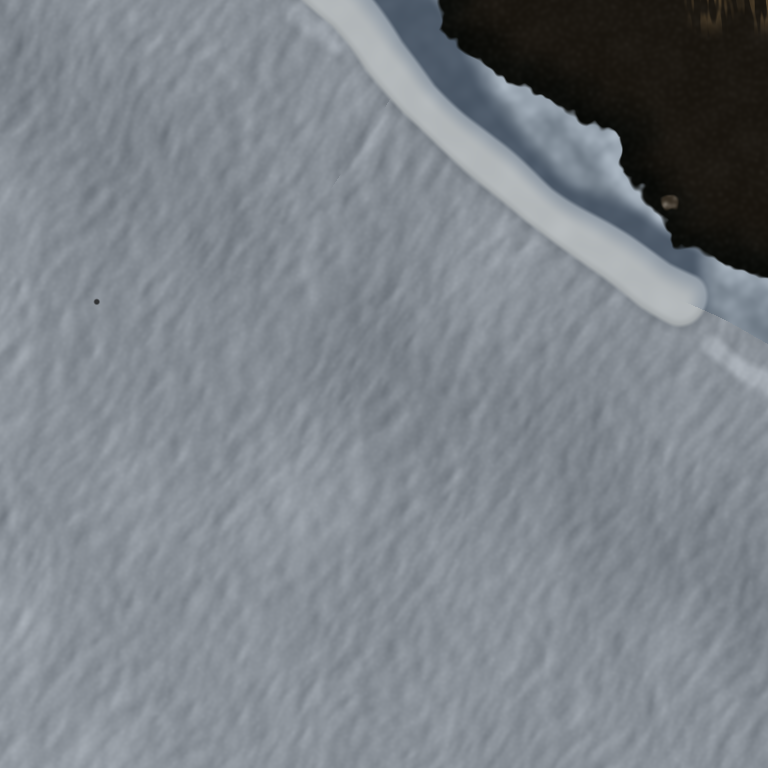
Reproduce this texture procedurally as a Shadertoy shader.

```glsl
vec2 hash2(vec2 p) {
    return fract(sin(vec2(dot(p, vec2(127.1, 311.7)), dot(p, vec2(269.5, 183.3)))) * 43758.5);
}

// Smooth cellular noise: a soft mound around each jittered cell point
float mounds(vec2 p) {
    vec2 cell = floor(p);
    float sum = 0.0;
    for (int j = -1; j <= 1; j++)
    for (int i = -1; i <= 1; i++) {
        vec2 g = cell + vec2(i, j);
        vec2 r = g + hash2(g) - p;
        sum += exp(-5.0 * dot(r, r));
    }
    return sum - 0.63;
}

// Side-lit mounds
float relief(vec2 p, vec2 toLight) {
    return mounds(p) - mounds(p + toLight);
}

float segmentDistance(vec2 p, vec2 a, vec2 b) {
    vec2 ab = b - a;
    return length(p - a - ab * clamp(dot(p - a, ab) / dot(ab, ab), 0.0, 1.0));
}

// Distance to an open path, positive on its upper right side
float pathDistance(vec2 p, vec2 path[10]) {
    float best = 9.0, side = 1.0;
    for (int i = 0; i < 9; i++) {
        vec2 a = path[i], ab = path[i + 1] - a;
        float d = segmentDistance(p, a, path[i + 1]);
        if (d < best) {
            best = d;
            side = ab.x * (p.y - a.y) - ab.y * (p.x - a.x) < 0.0 ? -1.0 : 1.0;
        }
    }
    return best * side;
}

vec3 snowField(vec2 p) {
    // Wind ripples stretched along a steep diagonal
    vec2 w = p + 0.006 * sin(p.yx * vec2(19.0, 23.0) + 3.0 * sin(p * 7.0));
    vec2 q = vec2(dot(w, vec2(0.82, -0.57)) * 46.0, dot(w, vec2(0.57, 0.82)) * 25.0);
    float shade = 0.040 * relief(q, vec2(0.45, 0.12));
    shade += 0.022 * relief(q * 1.9 + 7.0, vec2(0.4, 0.2));
    shade += 0.025 * mounds(p * vec2(8.0, 6.0)) + 0.008 * mounds(p * 170.0);
    // Broad hollow running down to the right
    float hollow = (p.y - 0.91 + 0.72 * p.x) / 0.13;
    shade -= 0.045 * exp(-hollow * hollow);
    shade += 0.02 * smoothstep(0.7, 0.0, p.x + p.y);
    vec3 snow = vec3(0.535, 0.562, 0.592) + shade;
    return mix(snow, vec3(0.1), 0.8 * smoothstep(0.005, 0.002, length(p - vec2(0.126, 0.607))));
}

vec3 darkWater(vec2 p, float shore) {
    vec3 water = mix(vec3(0.04, 0.045, 0.035), vec3(0.105, 0.09, 0.068), smoothstep(0.0, 0.07, shore));
    water += 0.012 * mounds(p * 22.0) + 0.012 * mounds(p * 130.0);
    // Dry grass hanging in from the top
    float blades = smoothstep(-0.2, 0.5, mounds(vec2(p.x * 150.0 + 12.0 * p.y, p.y * 25.0)));
    float tuft = smoothstep(0.045, 0.0, length((p - vec2(0.925, 1.0)) * vec2(1.0, 0.8)))
               + smoothstep(0.05, 0.0, length(p - vec2(1.0, 0.995)));
    water += vec3(0.24, 0.19, 0.12) * blades * tuft;
    // Stone by the bank
    float stone = length((p - vec2(0.873, 0.736)) * vec2(1.0, 1.3)) + 0.004 * mounds(p * 90.0);
    return mix(water, vec3(0.26, 0.23, 0.19) + 0.1 * mounds(p * 120.0), smoothstep(0.015, 0.008, stone));
}

void mainImage(out vec4 fragColor, in vec2 fragCoord) {
    vec2 p = fragCoord / iResolution.xy;
    float px = 1.0 / iResolution.y;
    vec2 ridgePath[10] = vec2[10](
        vec2(0.400, 1.040), vec2(0.455, 0.988), vec2(0.499, 0.926), vec2(0.547, 0.870), vec2(0.586, 0.833),
        vec2(0.625, 0.798), vec2(0.703, 0.733), vec2(0.781, 0.678), vec2(0.853, 0.629), vec2(0.888, 0.611));
    vec2 shorePath[10] = vec2[10](
        vec2(0.569, 1.030), vec2(0.573, 0.962), vec2(0.660, 0.893), vec2(0.716, 0.872), vec2(0.765, 0.838),
        vec2(0.808, 0.822), vec2(0.812, 0.776), vec2(0.862, 0.718), vec2(0.880, 0.682), vec2(1.030, 0.628));
    float ridge = pathDistance(p + 0.002 * sin(p.yx * 45.0), ridgePath);
    float shore = pathDistance(p, shorePath) - 0.007 * mounds(p * 34.0) - 0.003 * mounds(p * 80.0);

    vec3 col = snowField(p);

    // Faint ledges on the field beside the ridge
    float ledge = segmentDistance(p, vec2(0.445, 0.775), vec2(0.500, 0.858));
    col += 0.04 * smoothstep(0.03, 0.0, ledge) * sign(p.x - 0.445 - 0.66 * (p.y - 0.775)) * smoothstep(0.0, 0.008, ledge);
    float upperLip = segmentDistance(p, vec2(0.385, 0.985), vec2(0.445, 0.945));
    col += 0.07 * smoothstep(0.024, 0.008, upperLip);

    // Lumpy shelf between ridge and water
    float shelf = smoothstep(0.0, 0.03, ridge) * smoothstep(-0.16, -0.09, shore);
    vec3 shelfSnow = vec3(0.49, 0.535, 0.58) + 0.07 * relief(p * 24.0, vec2(0.4, 0.2))
                   + 0.04 * mounds(p * 55.0) + 0.12 * smoothstep(-0.04, -0.008, shore);
    col = mix(col, shelfSnow, shelf);

    // Low lip continuing to the right
    float lip = segmentDistance(p + 0.006 * sin(p.yx * 60.0), vec2(0.935, 0.545), vec2(1.02, 0.485));
    col += 0.11 * smoothstep(0.022, 0.006, lip);

    // Cast shadow, wide at the top and again near the ridge end
    float reach = 0.012 + 0.055 * smoothstep(0.78, 1.0, p.y) + 0.022 * smoothstep(0.74, 0.84, p.x);
    float shadow = smoothstep(reach + 0.022, reach - 0.004, ridge - 0.027)
                 * step(0.0, ridge) * smoothstep(0.935, 0.9, p.x);
    col = mix(col, vec3(0.27, 0.32, 0.38) + 0.02 * mounds(p * 40.0), 0.88 * shadow);

    // Rounded, sunlit ridge with a soft crease at its foot
    float halfWidth = 0.028 + 0.006 * smoothstep(0.7, 0.85, p.x) + 0.006 * smoothstep(0.93, 1.0, p.y);
    col -= 0.05 * smoothstep(0.016, 0.0, abs(ridge) - halfWidth) * step(ridge, 0.0);
    float across = ridge / halfWidth;
    vec3 ridgeSnow = mix(vec3(0.70, 0.72, 0.73), vec3(0.57, 0.61, 0.65), smoothstep(0.1, 1.0, across));
    ridgeSnow -= 0.06 * smoothstep(-0.65, -1.0, across) - 0.012 * mounds(p * 30.0);
    col = mix(ridgeSnow, col, smoothstep(-0.002 - px, 0.002 + px, abs(ridge) - halfWidth));

    col = mix(col, darkWater(p, shore), smoothstep(-0.0015 - px, 0.0015 + px, shore));
    fragColor = vec4(clamp(col, 0.0, 1.0), 1.0);
}
```
